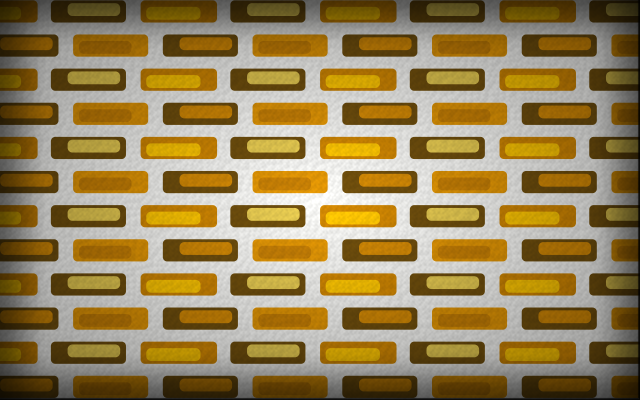
Reproduce this pattern procedurally as a Shadertoy shader.

```glsl
float roundedBox(vec2 p, vec2 halfSize, float radius) {
    vec2 q = abs(p) - halfSize + radius;
    return length(max(q, 0.0)) + min(max(q.x, q.y), 0.0) - radius;
}

vec2 hash2(vec2 p) {
    p = vec2(dot(p, vec2(127.1, 311.7)), dot(p, vec2(269.5, 183.3)));
    return fract(sin(p) * 4375.85);
}

// Distance to the nearest scattered point
float cellular(vec2 p) {
    vec2 cell = floor(p);
    float nearest = 2.0;
    for (int y = -1; y <= 1; y++)
        for (int x = -1; x <= 1; x++) {
            vec2 c = cell + vec2(x, y);
            nearest = min(nearest, length(c + hash2(c) - p));
        }
    return nearest;
}

// Fine woven relief, lit from the upper left
float canvasGrain(vec2 p) {
    float fleck = cellular(p * 6.0) - cellular(p * 6.0 + 0.3);
    float weave = sin(p.x * 50.0 + sin(p.y * 9.0)) * sin(p.y * 46.0 + sin(p.x * 7.0));
    return 0.09 * fleck + 0.018 * weave;
}

// Bright centre, shaded margins, thin dark lip at right and bottom
float lighting(vec2 uv) {
    vec2 centred = uv * 2.0 - 1.0;
    vec2 margin = min(uv, 1.0 - uv) * vec2(iResolution.x / iResolution.y, 1.0);
    vec2 shade = mix(vec2(0.5), vec2(1.0), smoothstep(-0.02, 0.13, margin));
    float lip = smoothstep(0.002, 0.007, min(margin.x + step(uv.x, 0.5), uv.y));
    return (1.02 - 0.33 * length(centred)) * shade.x * shade.y * mix(0.15, 1.0, lip);
}

void mainImage(out vec4 fragColor, in vec2 fragCoord) {
    // One unit is the spacing between rows, measured from the top left
    float pixel = 11.72 / iResolution.y;
    vec2 p = vec2(fragCoord.x, iResolution.y - fragCoord.y) * pixel;

    // Staggered rows alternate dark and amber bricks
    float row = floor(p.y - 0.335 + 0.5);
    bool oddRow = mod(row, 2.0) > 0.5;
    float along = (p.x - (oddRow ? 0.613 : 2.591)) / 2.629;
    float column = floor(along + 0.5);
    bool amber = mod(column, 2.0) > 0.5;
    vec2 local = vec2((along - column) * 2.629, p.y - 0.335 - row);
    bool wide = amber && !oddRow;
    if (wide) local.x -= 0.02;

    vec3 brickColor = vec3(0.44, 0.31, 0.05);
    vec3 insetColor = oddRow ? vec3(0.83, 0.54, 0.02) : vec3(0.91, 0.80, 0.32);
    if (amber) {
        brickColor = oddRow ? vec3(0.89, 0.59, 0.02) : vec3(0.82, 0.53, 0.01);
        insetColor = oddRow ? vec3(0.78, 0.50, 0.02) : vec3(1.0, 0.78, 0.01);
    }

    // Brick and its off-centre inset
    float brick = roundedBox(local, vec2(wide ? 1.12 : 1.1, 0.325), 0.13);
    vec2 insetOffset = vec2(0.16, -0.054) * (amber ? -1.0 : 1.0);
    float inset = roundedBox(local - insetOffset, vec2(wide ? 0.795 : 0.77, 0.188), 0.145);

    vec3 color = vec3(0.97, 0.97, 0.96);
    color = mix(color, brickColor, clamp(0.5 - brick / pixel, 0.0, 1.0));
    color = mix(color, insetColor, clamp(0.5 - inset / pixel, 0.0, 1.0));

    color *= (1.0 + canvasGrain(p)) * lighting(fragCoord / iResolution.xy);
    fragColor = vec4(clamp(color, 0.0, 1.0), 1.0);
}
```
